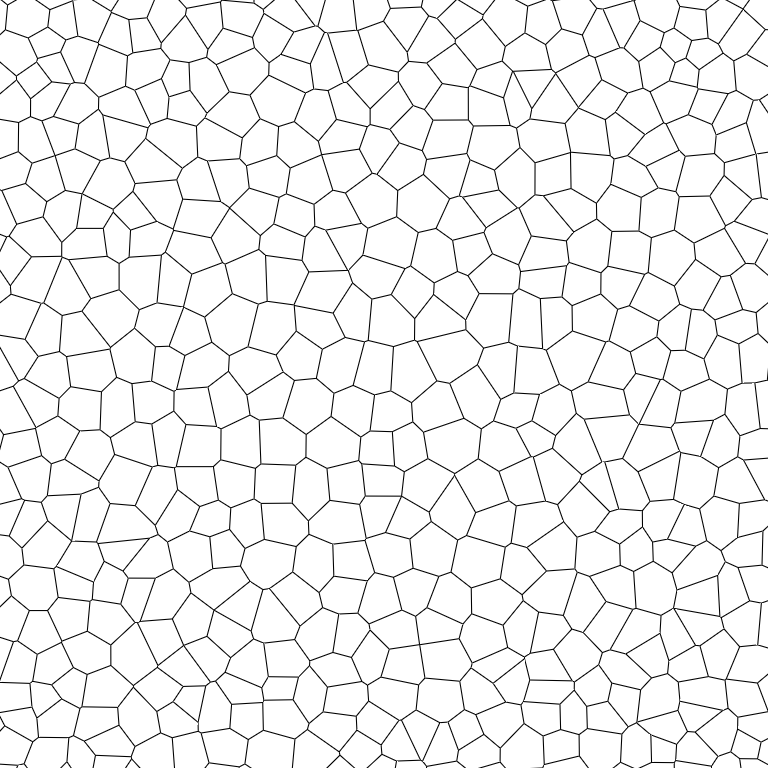
Give the GLSL for this pattern, as a Shadertoy shader.

```glsl
const vec2  GRID       = vec2(20.0, 22.0);  // cells across and up the canvas
const float JITTER     = 0.74;              // random shift of each seed, in cells
const float STAGGER    = 0.25;              // sideways shift of alternate rows
const vec2  DRIFT      = vec2(0.3, 0.5);    // spreads cells in the middle, packs them at the rim
const float LINE_WIDTH = 0.0014;            // in canvas heights
const vec3  PAPER      = vec3(1.0);
const vec3  INK        = vec3(0.0);
const float TAU        = 6.2831853;

// Integer hash: two values in 0..1 per cell
vec2 hash2(vec2 cell) {
    uvec2 q = uvec2(ivec2(cell) + 1000);
    q = q * 1664525u + 1013904223u;
    q.x += q.y * 1664525u;
    q.y += q.x * 1664525u;
    q ^= q >> 16u;
    q.x += q.y * 1664525u;
    q.y += q.x * 1664525u;
    q ^= q >> 16u;
    return vec2(q & 0xffffu) / 65535.0;
}

// Seed of a cell, in canvas units
vec2 seedPosition(vec2 cell) {
    vec2 seed = cell + 0.5 + JITTER * (hash2(cell) - 0.5);
    seed.x += STAGGER * (mod(cell.y, 2.0) * 2.0 - 1.0);
    seed -= DRIFT * sin(TAU * (cell + 0.5) / GRID);
    return seed / GRID;
}

// Distance to the border between the two nearest seeds
float borderDistance(vec2 p) {
    vec2 home = floor(p * GRID);
    vec2 nearest = vec2(9.0), second = vec2(9.0);
    for (int y = -2; y <= 2; y++) {
        for (int x = -2; x <= 2; x++) {
            vec2 toSeed = seedPosition(home + vec2(x, y)) - p;
            float d = dot(toSeed, toSeed);
            if (d < dot(nearest, nearest)) {
                second = nearest;
                nearest = toSeed;
            } else if (d < dot(second, second)) {
                second = toSeed;
            }
        }
    }
    return dot(0.5 * (nearest + second), normalize(second - nearest));
}

// Share of a pixel covered by a line at the given distance
float lineCoverage(float dist, float pixel) {
    float halfLine = 0.5 * LINE_WIDTH, halfPixel = 0.5 * pixel;
    float overlap = min(dist + halfLine, halfPixel) - max(dist - halfLine, -halfPixel);
    return clamp(overlap / pixel, 0.0, 1.0);
}

void mainImage(out vec4 fragColor, in vec2 fragCoord) {
    float pixel = 1.0 / iResolution.y;
    float ink = lineCoverage(borderDistance(fragCoord * pixel), pixel);
    fragColor = vec4(mix(PAPER, INK, ink), 1.0);
}
```
